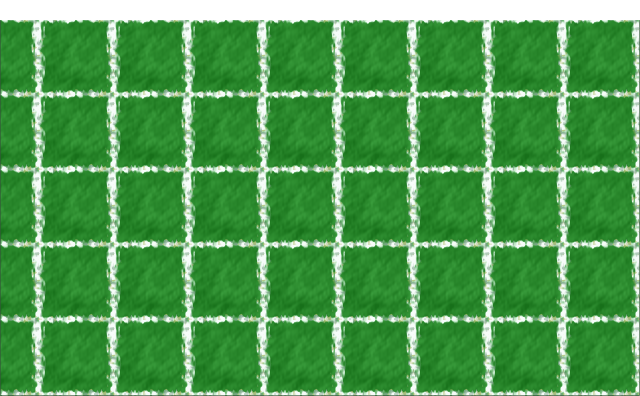
Write a WebGL 2 fragment shader that draws this pattern.

```glsl
#version 300 es
precision highp float;

uniform vec2 u_resolution;
out vec4 outColor;

// Lengths are fractions of the canvas width; line widths are fractions of a tile
#define PITCH 0.1172
#define ORIGIN vec2(0.0599, 0.0026)
#define GRASS_TOP 0.5873
#define LINE_HALF vec2(0.088, 0.058)
#define FRAY vec2(0.125, 0.085)
#define WEAR 0.50
#define TRIM 0.0013

const vec3 DARK_GRASS  = vec3(0.09, 0.44, 0.10);
const vec3 LIGHT_GRASS = vec3(0.23, 0.62, 0.24);
const vec3 PALE_PAINT  = vec3(0.72, 0.90, 0.75);
const vec3 WHITE_PAINT = vec3(0.97, 0.99, 0.98);
const vec3 GREY_SHADE  = vec3(0.44, 0.60, 0.49);
const vec3 STRAW       = vec3(0.68, 0.72, 0.38);
const vec3 TRIM_SHADE  = vec3(0.20, 0.34, 0.22);

float hash(vec2 p) {
    vec3 q = fract(p.xyx * 0.1031);
    q += dot(q, q.yzx + 33.33);
    return fract((q.x + q.y) * q.z);
}

// Value noise that wraps once per tile, with the given cells per tile
float tileNoise(vec2 tile, vec2 cells, float seed) {
    vec2 p = fract(tile) * cells;
    vec2 i = floor(p);
    vec2 f = p - i;
    f = f * f * (3.0 - 2.0 * f);
    vec2 a = mod(i, cells) + seed;
    vec2 b = mod(i + 1.0, cells) + seed;
    return mix(mix(hash(a), hash(vec2(b.x, a.y)), f.x),
               mix(hash(vec2(a.x, b.y)), hash(b), f.x), f.y);
}

// Slanted clumps, broad patches and fine upright blades
vec3 grassColor(vec2 tile, float blades) {
    vec2 slanted = vec2(tile.x - tile.y, tile.y);
    float clumps = tileNoise(slanted, vec2(17.0, 11.0), 11.0);
    float patches = tileNoise(tile, vec2(6.0, 5.0), 37.0);
    float shade = 0.42 * clumps + 0.30 * patches + 0.28 * blades;
    return mix(DARK_GRASS, LIGHT_GRASS, clamp(0.5 + 1.25 * (shade - 0.5), 0.0, 1.0));
}

// Coverage of the frayed vertical and horizontal lines
float paintCover(vec2 tile, float blades) {
    float tufts = tileNoise(tile, vec2(24.0, 14.0), 71.0);
    float ragged = 0.6 * blades + 0.4 * tufts - 0.5;
    vec2 dist = abs(fract(tile + 0.5) - 0.5) + ragged * FRAY;
    vec2 cover = 1.0 - smoothstep(LINE_HALF * 0.1, LINE_HALF, dist);
    float worn = tileNoise(tile, vec2(20.0, 22.0), 103.0);
    float joined = 1.0 - (1.0 - cover.x) * (1.0 - cover.y);
    return joined * (1.0 - WEAR * worn * (1.0 - 0.6 * cover.x * cover.y));
}

void main() {
    vec2 p = gl_FragCoord.xy / u_resolution.x;
    float px = 1.0 / u_resolution.x;
    vec2 tile = (p - ORIGIN) / PITCH;

    float blades = tileNoise(tile, vec2(38.0, 17.0), 5.0);
    vec3 color = grassColor(tile, blades);

    // Chalk fades from pale green at the fringe to white at the core
    float paint = paintCover(tile, blades);
    vec3 chalk = mix(PALE_PAINT, WHITE_PAINT, smoothstep(0.45, 0.85, paint));
    color = mix(color, chalk, smoothstep(0.0, 0.72, paint));

    // Grey and straw flecks within the fringe
    float fringe = 4.0 * paint * (1.0 - paint);
    float grey = smoothstep(0.56, 0.82, tileNoise(tile, vec2(33.0, 25.0), 139.0));
    float straw = smoothstep(0.72, 0.92, tileNoise(tile, vec2(27.0, 29.0), 173.0));
    color = mix(color, GREY_SHADE, 0.75 * grey * fringe);
    color = mix(color, STRAW, 0.65 * straw * fringe);

    // Thin trim on the left, right and bottom edges
    float edge = min(min(p.x, 1.0 - p.x), p.y);
    float trim = 1.0 - smoothstep(TRIM - 0.5 * px, TRIM + 0.5 * px, edge);
    color = mix(color, TRIM_SHADE, 0.7 * trim);

    // Plain white band above the grass
    float band = smoothstep(GRASS_TOP - 0.5 * px, GRASS_TOP + 0.5 * px, p.y);
    outColor = vec4(mix(color, vec3(1.0), band), 1.0);
}
```
